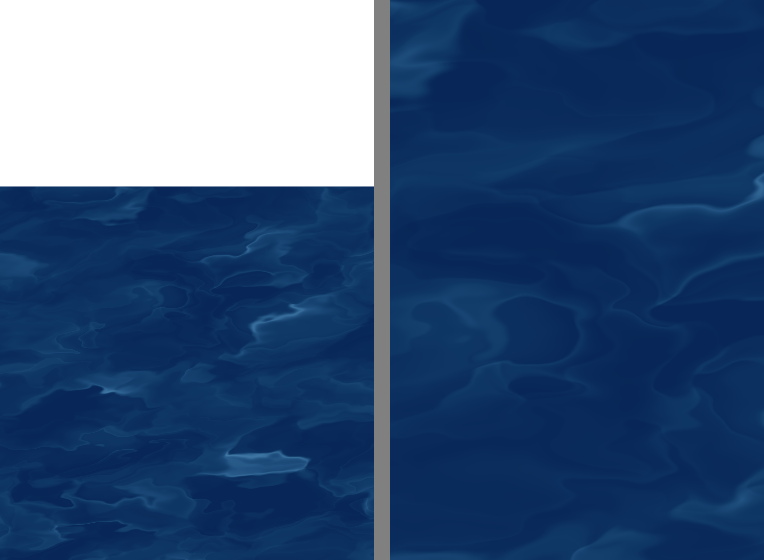
Left, the full canvas; right, a detail of the centre.
A Shadertoy shader for this texture:

```glsl
// Deep blue painted sea under a blank white sky, split by a level horizon.
// Warped gradient noise forms dark pools; each pool edge carries a crest that
// starts sharp and fades outward, and a slow patch mask picks the bright glints.

#define HORIZON 0.667
#define WAVE_SCALE vec2(8.0, 19.0)
#define WARP 1.0
#define TILT 0.10
#define GLINT 1.05
#define BASE_TONE 0.27
#define SKY    vec3(1.0)
#define DEEP   vec3(0.030, 0.153, 0.345)
#define MID    vec3(0.062, 0.225, 0.405)
#define LIGHT  vec3(0.115, 0.300, 0.485)
#define BRIGHT vec3(0.250, 0.470, 0.645)
#define FOAM   vec3(0.660, 0.850, 0.900)

// Unit gradient direction for a lattice point
vec2 latticeGradient(vec2 cell) {
    vec3 h = fract(cell.xyx * vec3(0.1031, 0.1030, 0.0973));
    h += dot(h, h.yzx + 33.33);
    float angle = 6.2832 * fract((h.x + h.y) * h.z);
    return vec2(cos(angle), sin(angle));
}

float gradientNoise(vec2 p) {
    vec2 i = floor(p), f = p - i;
    vec2 u = f * f * f * (f * (f * 6.0 - 15.0) + 10.0);
    vec2 e = vec2(1.0, 0.0);
    float a = dot(latticeGradient(i), f);
    float b = dot(latticeGradient(i + e.xy), f - e.xy);
    float c = dot(latticeGradient(i + e.yx), f - e.yx);
    float d = dot(latticeGradient(i + e.xx), f - e.xx);
    return mix(mix(a, b, u.x), mix(c, d, u.x), u.y);
}

float fbm(vec2 p) {
    float sum = 0.0, amp = 0.8;
    for (int k = 0; k < 4; k++) {
        sum += amp * gradientNoise(p);
        p = mat2(1.9, 0.3, -0.3, 1.9) * p + 7.3;
        amp *= 0.48;
    }
    return sum;
}

// Zero inside a pool, sharp at its rim, fading away outside
float crest(float level, float fade) {
    return smoothstep(-0.03, 0.06, level) * exp(-fade * max(level, 0.0));
}

float seaTone(vec2 p) {
    p.y -= TILT * p.x;
    vec2 q = p * WAVE_SCALE + 40.0;
    q += WARP * vec2(fbm(q * 0.7), 0.8 * fbm(q * 0.7 + 19.0));
    q += 0.22 * vec2(gradientNoise(q * 2.7), gradientNoise(q * 2.7 + 31.0));

    float tone = BASE_TONE + 0.50 * fbm(q * 0.55 + 3.0);

    // Overlapping sheets of water, from broad to fine
    float weight = 0.36, size = 0.62;
    for (int k = 0; k < 3; k++) {
        vec2 s = q * size + 13.7 * float(k);
        float level = gradientNoise(s) + 0.16 * gradientNoise(s * 2.6 + 5.0);
        float patchNoise = gradientNoise(q * 0.42 + 23.1 * float(k + 1));
        float strength = clamp(0.55 + 1.5 * patchNoise, 0.08, 1.4);
        tone += weight * strength * crest(level, 5.0);
        tone += GLINT * weight * smoothstep(0.14, 0.50, patchNoise)
              * crest(level, 13.0) * 1.9;
        weight *= 0.68;
        size *= 1.6;
    }

    // Faint horizontal brush streaks
    return tone + 0.07 * gradientNoise(q * vec2(1.2, 3.6) + 71.0);
}

vec3 seaColour(float tone) {
    vec3 c = mix(DEEP, MID, smoothstep(0.12, 0.60, tone));
    c = mix(c, LIGHT, smoothstep(0.46, 0.86, tone));
    c = mix(c, BRIGHT, smoothstep(0.74, 1.15, tone));
    return mix(c, FOAM, smoothstep(1.05, 1.60, tone));
}

void mainImage(out vec4 fragColor, in vec2 fragCoord) {
    vec2 p = fragCoord / iResolution.y;
    float edge = 0.5 / iResolution.y;
    float sky = smoothstep(HORIZON - edge, HORIZON + edge, p.y);
    fragColor = vec4(mix(seaColour(seaTone(p)), SKY, sky), 1.0);
}
```
